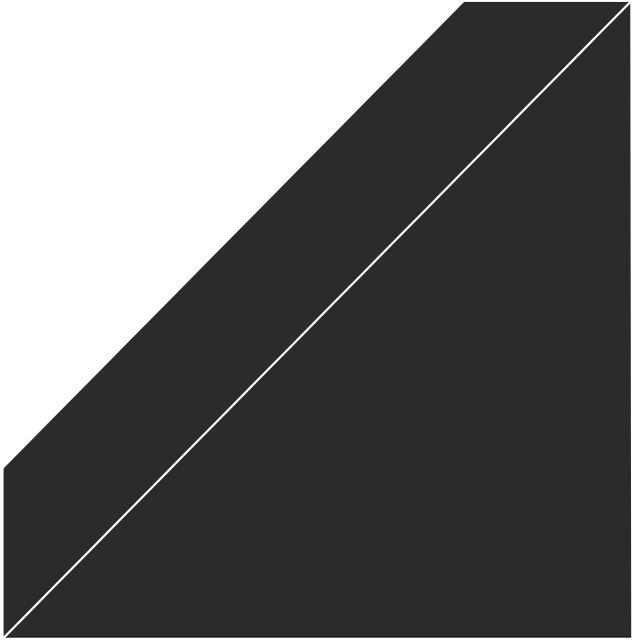
This background is drawn by a Shadertoy shader. Its source:

```glsl
// Signed distance to the line through a and b, positive on its left
float lineSide(vec2 p, vec2 a, vec2 b) {
    vec2 along = normalize(b - a);
    return dot(p - a, vec2(-along.y, along.x));
}

// Coverage of the region where the distance is negative
float fill(float dist) {
    return clamp(0.5 - dist * iResolution.y, 0.0, 1.0);
}

void mainImage(out vec4 fragColor, in vec2 fragCoord) {
    vec2 p = fragCoord / iResolution.y;
    vec3 paper = vec3(1.0);
    vec3 charcoal = vec3(0.17);

    // Dark panel with a slightly leaning right side
    float panel = fill(0.0056 - p.x) * fill(p.x - 0.9863 + 0.0015 * p.y)
                * fill(0.0036 - p.y) * fill(p.y - 0.9970);

    // Upper left corner cut away
    panel *= fill(lineSide(p, vec2(0.0056, 0.2682), vec2(0.7253, 0.9970)));

    // Darker rim along the bottom
    vec3 ink = mix(charcoal, vec3(0.13), fill(p.y - 0.0070));
    vec3 color = mix(paper, ink, panel);

    // Thin diagonal seam
    float seam = abs(lineSide(p, vec2(0.0062, 0.0039), vec2(0.9844, 0.9964)));
    color = mix(color, paper, fill(seam - 0.0017));

    fragColor = vec4(color, 1.0);
}
```
